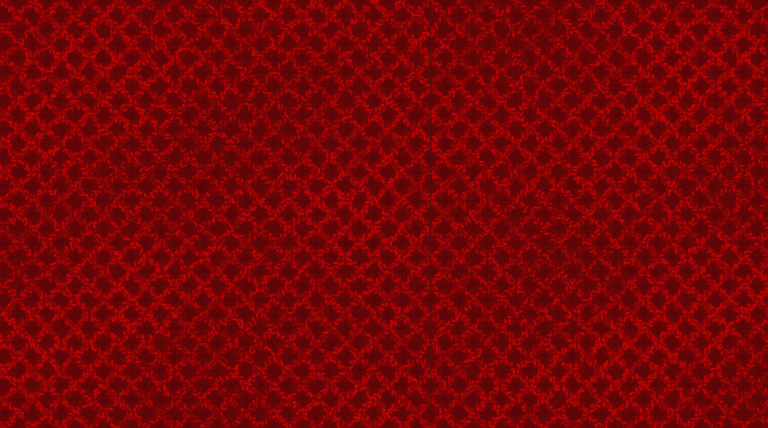
Write a WebGL 2 fragment shader that draws this pattern.

```glsl
#version 300 es
precision highp float;
uniform vec2 u_resolution;
out vec4 fragColor;

vec2 hash22(vec2 p) {
  vec3 q = fract(p.xyx * vec3(0.1031, 0.1030, 0.0973));
  q += dot(q, q.yzx + 33.33);
  return fract((q.xx + q.yz) * q.zy);
}

// Distance to the nearest diagonal of the trellis, 0 on a line, 0.5 mid-diamond
float trellis(vec2 p) {
  vec2 diagonals = vec2(p.x + p.y, p.x - p.y);
  vec2 d = 0.5 - abs(fract(diagonals) - 0.5);
  return min(d.x, d.y);
}

// Nearest leaf-shaped fleck: xy = centre, z = distance, w = random tone
vec4 nearestFleck(vec2 p) {
  vec2 cell = floor(p);
  vec4 best = vec4(0.0, 0.0, 9.0, 0.0);
  for (int j = -1; j <= 1; j++) {
    for (int i = -1; i <= 1; i++) {
      vec2 id = cell + vec2(i, j);
      vec2 centre = id + 0.15 + 0.7 * hash22(id);
      vec2 rnd = hash22(id + 71.7);
      float c = cos(rnd.x * 6.283), s = sin(rnd.x * 6.283);
      vec2 local = mat2(c, -s, s, c) * (p - centre);
      float d = length(local * vec2(0.75, 1.5));
      if (d < best.z) best = vec4(centre, d, rnd.y);
    }
  }
  return best;
}

void main() {
  // One unit is one diamond; 27 fit across the canvas
  vec2 p = gl_FragCoord.xy / u_resolution.x * 27.0;
  float pixel = 27.0 / u_resolution.x;
  vec2 q = p - vec2(0.14, 0.0);

  // Flecks follow the band their centre lies in, which frays its edges
  vec4 fleck = nearestFleck(q * 7.0);
  vec2 wobble = 0.025 * sin(q.yx * vec2(7.3, 8.1) + 2.0 * sin(q * 1.7));
  float d = mix(trellis(q + wobble), trellis(fleck.xy / 7.0 + wobble), 0.65);
  float band = 1.0 - smoothstep(0.12, 0.20, d);
  float leaf = 1.0 - smoothstep(0.3, 0.5 + 3.0 * pixel, fleck.z);

  // Dark ground with a four-pointed mark in each diamond
  vec2 diagonals = fract(vec2(q.x + q.y, q.x - q.y)) - 0.5;
  vec2 m = abs(vec2(diagonals.x + diagonals.y, diagonals.x - diagonals.y)) * 0.5;
  float mark = 1.0 - smoothstep(0.0, 0.05 + pixel, m.x * m.y * 12.0 + dot(m, m) - 0.03);
  float ground = 0.15 + 0.20 * leaf * (fleck.w - 0.35) - 0.09 * mark;

  // Bright bands of flecks, worn unevenly
  float wear = 0.05 * (sin(p.x * 0.6 + sin(p.y * 0.9)) + sin(p.y * 0.7 - p.x * 0.3));
  float thread = 0.32 + leaf * (0.22 + 0.65 * fleck.w) + wear;
  float tone = clamp(mix(ground, thread, band), 0.0, 1.15);
  vec3 color = mix(vec3(0.33, 0.02, 0.03), vec3(0.69, 0.01, 0.01), tone);

  // Faint upright seam, fading out near the bottom
  float seam = 1.0 - smoothstep(0.02, 0.02 + pixel, abs(p.x - 15.13));
  seam *= smoothstep(0.4, 0.9, p.y);
  color = mix(color, vec3(0.30, 0.06, 0.05), 0.6 * seam);

  fragColor = vec4(color, 1.0);
}
```
